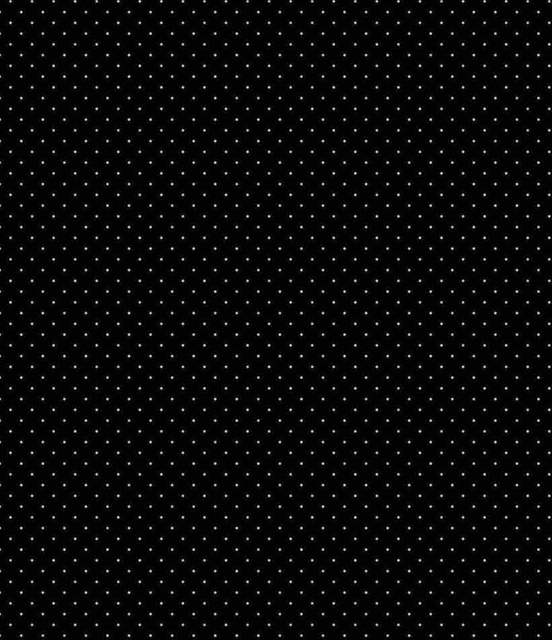
Give the GLSL for this pattern, as a Shadertoy shader.

```glsl
const vec3 INK = vec3(0.008);
const vec3 DOT = vec3(0.97);
const vec2 PITCH = vec2(0.016836, 0.016797);  // half a repeat, in canvas heights
const vec2 ORIGIN = vec2(-0.0004, 0.0021);    // lattice start, from the top left
const float RADIUS = 0.00180;
const float SOFTNESS = 0.00175;

float hash(vec2 p) {
    p = fract(p * vec2(0.1031, 0.1137));
    p += dot(p, p.yx + 33.33);
    return fract((p.x + p.y) * p.x * 37.7);
}

// Distance to the nearest feature point, in cell units
float cellular(vec2 p) {
    vec2 cell = floor(p);
    float nearest = 2.0;
    for (int y = -1; y <= 1; y++) {
        for (int x = -1; x <= 1; x++) {
            vec2 id = cell + vec2(x, y);
            vec2 point = id + vec2(hash(id), hash(id + 71.0));
            nearest = min(nearest, distance(p, point));
        }
    }
    return nearest;
}

// Nearest dot of one square lattice: x = distance, y = brightness
vec2 latticeDot(vec2 p, vec2 offset, vec2 period, float seed) {
    vec2 id = round((p - offset) / period);
    float distanceToDot = length(p - offset - id * period);
    return vec2(distanceToDot, mix(0.88, 1.0, hash(id + seed)));
}

float softDisc(float d, float radius, float softness) {
    return 1.0 - smoothstep(radius - softness, radius + softness, d);
}

// Faint grain that clings to the surroundings of each dot
float haloGrain(vec2 p, float d) {
    float halo = smoothstep(0.002, 0.004, d) * (1.0 - smoothstep(0.006, 0.010, d));
    float specks = 1.0 - smoothstep(0.1, 0.5, cellular(p / 0.004));
    return 0.06 * halo * specks;
}

void mainImage(out vec4 fragColor, in vec2 fragCoord) {
    float pixel = 1.0 / iResolution.y;
    vec2 p = vec2(fragCoord.x, iResolution.y - fragCoord.y) * pixel - ORIGIN;
    float softness = max(SOFTNESS, 0.7 * pixel);

    // Two interleaved lattices make the staggered rows
    vec2 period = 2.0 * PITCH;
    vec2 evenRow = latticeDot(p, vec2(PITCH.x, 0.0), period, 11.0);
    vec2 oddRow = latticeDot(p, vec2(0.0, PITCH.y), period, 47.0);
    vec2 nearest = evenRow.x < oddRow.x ? evenRow : oddRow;

    float coverage = softDisc(nearest.x, RADIUS, softness) * nearest.y;
    vec3 color = mix(INK, DOT, coverage);
    color += haloGrain(p, nearest.x);
    fragColor = vec4(color, 1.0);
}
```
